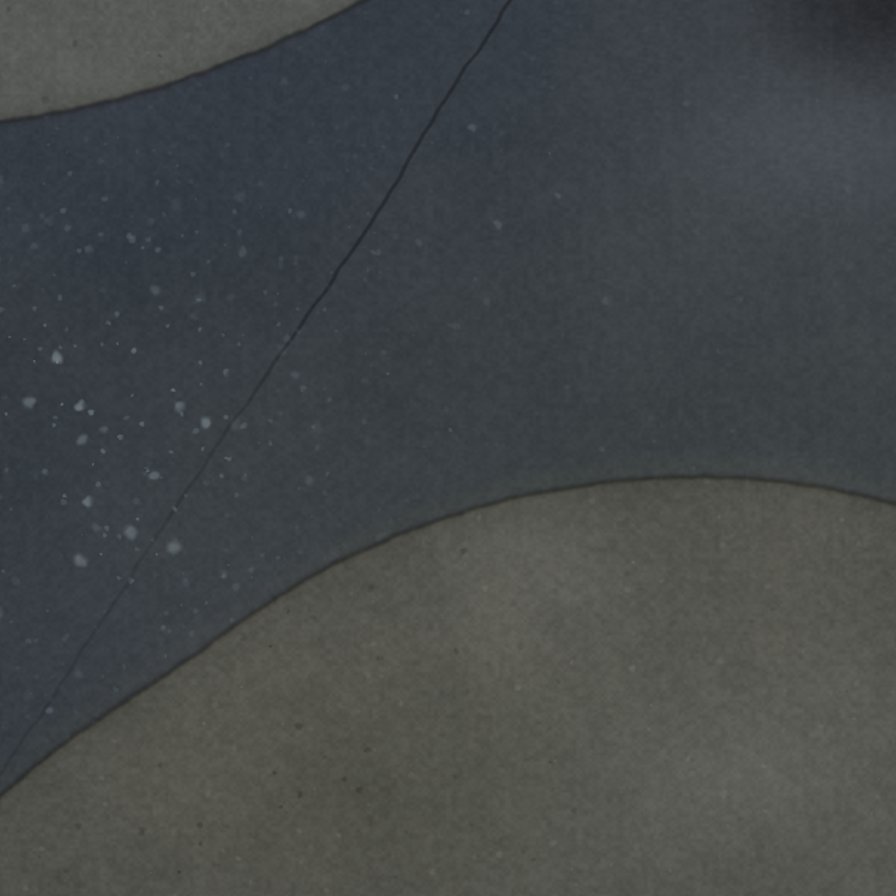
A WebGL 1 fragment shader for this texture:

```glsl
precision highp float;
uniform vec2 u_resolution;

float hash(vec2 p) {
  return fract(sin(dot(p, vec2(127.1, 311.7))) * 43758.5453);
}

float noise(vec2 p) {
  vec2 i = floor(p);
  vec2 f = fract(p);
  f = f * f * (3.0 - 2.0 * f);
  float low = mix(hash(i), hash(i + vec2(1.0, 0.0)), f.x);
  float high = mix(hash(i + vec2(0.0, 1.0)), hash(i + vec2(1.0, 1.0)), f.x);
  return mix(low, high, f.y);
}

// Layered noise centred on zero
float fbm(vec2 p) {
  float sum = 0.0;
  float amp = 0.5;
  for (int i = 0; i < 5; i++) {
    sum += amp * (noise(p) - 0.5);
    p = mat2(1.6, 1.2, -1.2, 1.6) * p + 7.3;
    amp *= 0.55;
  }
  return sum;
}

float glow(vec2 p, vec2 centre, vec2 size) {
  vec2 d = (p - centre) / size;
  return exp(-dot(d, d));
}

// Height of the two curved joints
float lowerCurve(float x) {
  float d = x - 0.775;
  float bend = (d + 0.55) / 0.12;
  return 0.467 - (0.593 + 0.045 * exp(-bend * bend)) * d * d;
}

float upperCurve(float x) {
  return 0.865 + 0.13 * x + 0.5 * x * x;
}

// Scattered soft chips, one candidate per cell
float chips(vec2 p, float scale, float density, float seed) {
  vec2 q = p * scale;
  vec2 cell = floor(q);
  float sum = 0.0;
  for (int j = -1; j <= 1; j++) {
    for (int i = -1; i <= 1; i++) {
      vec2 id = cell + vec2(float(i), float(j));
      vec2 offset = vec2(hash(id + seed), hash(id + seed + 19.7));
      float pick = step(hash(id + seed + 41.3), density);
      float size = mix(0.09, 0.24, hash(id + seed + 63.1));
      vec2 d = q - id - offset;
      d += 0.12 * (vec2(noise(q * 5.0), noise(q * 5.0 + 31.0)) - 0.5);
      float strength = mix(0.25, 1.0, hash(id + seed + 87.9));
      sum += pick * strength * (1.0 - smoothstep(size * 0.3, size * 1.2, length(d)));
    }
  }
  return min(sum, 1.0);
}

vec3 darkSlab(vec2 p, float cloud, float grain) {
  vec3 col = mix(vec3(0.205, 0.230, 0.250), vec3(0.240, 0.263, 0.270),
                 smoothstep(0.05, 0.85, p.x + 0.5 * (0.65 - p.y)));
  col += vec3(0.002, 0.0, 0.014) * smoothstep(0.5, 0.95, p.y);
  col += vec3(0.035, 0.038, 0.042) * glow(p, vec2(0.93, 0.84), vec2(0.14, 0.09));
  col += vec3(0.014, 0.012, 0.014) * glow(p, vec2(0.1, 0.32), vec2(0.22, 0.14));
  col -= vec3(0.085, 0.100, 0.108) * glow(p, vec2(0.99, 1.0), vec2(0.12, 0.09));
  col += cloud * vec3(0.040, 0.037, 0.035) + grain * 0.036;

  // Chips gather on the left and thin out to the right
  float cluster = glow(p, vec2(0.12, 0.54), vec2(0.20, 0.22));
  float spread = 1.0 - smoothstep(0.45, 0.9, p.x);
  col += vec3(0.25, 0.27, 0.27) * chips(p, 26.0, 0.30, 3.0) * cluster;
  col += vec3(0.18, 0.20, 0.21) * chips(p, 55.0, 0.25, 11.0) * (0.15 * spread + 0.8 * cluster);
  col += vec3(0.10, 0.11, 0.13) * chips(p, 38.0, 0.12, 29.0) * (0.25 + 0.6 * spread);

  // Slanting hairline crack
  float crackX = 0.657 * (p.y - 0.134) + 0.008 * glow(p.yy, vec2(0.73), vec2(0.2));
  float crackDist = abs(p.x - crackX + 0.004 * (noise(p.yy * 40.0) - 0.5)) * 0.836;
  float crack = 1.0 - smoothstep(0.0006, 0.0036, crackDist);
  float crackFade = mix(0.35, 0.85, smoothstep(0.5, 0.68, p.y));
  return col * (1.0 - 0.34 * crack * crackFade);
}

vec3 paleSlab(vec2 p, float cloud, float grain) {
  vec3 col = mix(vec3(0.326, 0.328, 0.302), vec3(0.346, 0.355, 0.343), smoothstep(0.6, 0.95, p.y));
  col += 0.030 * glow(p, vec2(0.60, 0.37), vec2(0.12, 0.10));
  col += vec3(0.020, 0.023, 0.024) * glow(p, vec2(0.80, 0.10), vec2(0.25, 0.13));
  col += 0.018 * glow(p, vec2(0.97, 0.25), vec2(0.08, 0.14));
  col -= vec3(0.010, 0.010, 0.016) * glow(p, vec2(0.45, 0.12), vec2(0.25, 0.12));
  col += cloud * vec3(0.065, 0.064, 0.056) + grain * 0.050;
  col -= 0.065 * chips(p, 42.0, 0.16, 51.0) * (1.0 - 0.6 * smoothstep(0.3, 0.8, p.x));
  col += 0.045 * chips(p, 48.0, 0.12, 73.0);
  return col;
}

void main() {
  vec2 p = gl_FragCoord.xy / u_resolution;
  float cloud = fbm(p * 7.0);
  float grain = 0.65 * (noise(p * 150.0) - 0.5) + 0.55 * (noise(p * 290.0) - 0.5);

  // Signed heights: positive inside the pale slabs
  float ragged = 0.0025 * (noise(p * 70.0) - 0.5);
  float lower = (lowerCurve(p.x) - p.y) * mix(0.80, 1.0, smoothstep(0.2, 0.7, p.x)) + ragged;
  float upper = (p.y - upperCurve(p.x)) * 0.93 + ragged;
  float edge = max(lower, upper);

  vec3 pale = paleSlab(p, cloud, grain);
  pale *= 1.0 - 0.10 * exp(-max(edge, 0.0) / 0.02);
  vec3 dark = darkSlab(p, cloud, grain);
  vec3 col = mix(dark, pale, smoothstep(-0.002, 0.0035, edge));

  // Shaded joint with a faint warm rim
  float seam = exp(-pow((edge + 0.001) / 0.0035, 2.0));
  col *= 1.0 - vec3(0.20, 0.23, 0.27) * seam;
  col += vec3(0.014, 0.008, 0.001) * exp(-pow((lower + 0.012) / 0.012, 2.0));
  gl_FragColor = vec4(clamp(col, 0.0, 1.0), 1.0);
}
```
